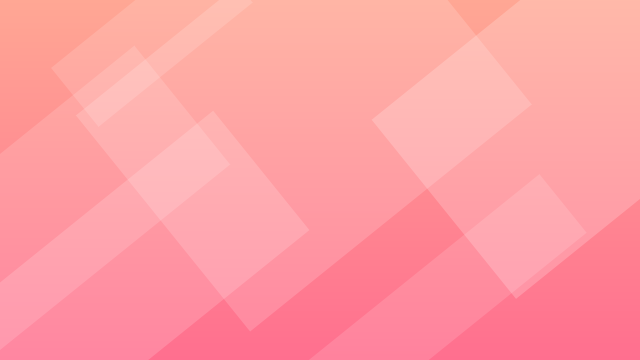
This background is drawn by a Shadertoy shader. Its source:

```glsl
const vec3 PEACH = vec3(1.0, 0.655, 0.58);
const vec3 ROSE = vec3(1.0, 0.435, 0.56);

// Smooth coverage of an axis-aligned box given by two opposite corners
float boxMask(vec2 p, vec2 low, vec2 high) {
    vec2 d = max(low - p, p - high);
    float pixel = 1.0 / iResolution.y;
    return 1.0 - smoothstep(-0.6 * pixel, 0.6 * pixel, max(d.x, d.y));
}

// Lays a translucent white pane over the colour
vec3 addPane(vec3 color, vec2 p, vec2 low, vec2 high, float opacity) {
    return mix(color, vec3(1.0), opacity * boxMask(p, low, high));
}

void mainImage(out vec4 fragColor, in vec2 fragCoord) {
    // Height units, measured down from the top-left corner
    vec2 uv = fragCoord / iResolution.xy;
    vec2 p = vec2(uv.x * 16.0 / 9.0, 1.0 - uv.y);

    // Diagonal axes: x runs up-right, y runs down-right
    vec2 along = vec2(0.7786, -0.6276);
    vec2 q = vec2(dot(p, along), dot(p, vec2(-along.y, along.x)));

    // Vertical gradient
    vec3 color = mix(PEACH, ROSE, p.y);

    // Wide central and right panes
    color = addPane(color, q, vec2(-0.037, 0.382), vec2(0.968, 1.153), 0.16);
    color = addPane(color, q, vec2(0.595, 0.907), vec2(3.0, 1.546), 0.20);

    // Left panes
    color = addPane(color, q, vec2(-3.0, 0.611), vec2(0.268, 1.037), 0.16);
    color = addPane(color, q, vec2(-3.0, 0.333), vec2(0.211, 0.757), 0.14);

    // Narrow top and lower-right strips
    color = addPane(color, q, vec2(-0.008, 0.236), vec2(0.542, 0.446), 0.14);
    color = addPane(color, q, vec2(-3.0, 1.317), vec2(0.863, 1.526), 0.13);

    fragColor = vec4(color, 1.0);
}
```
